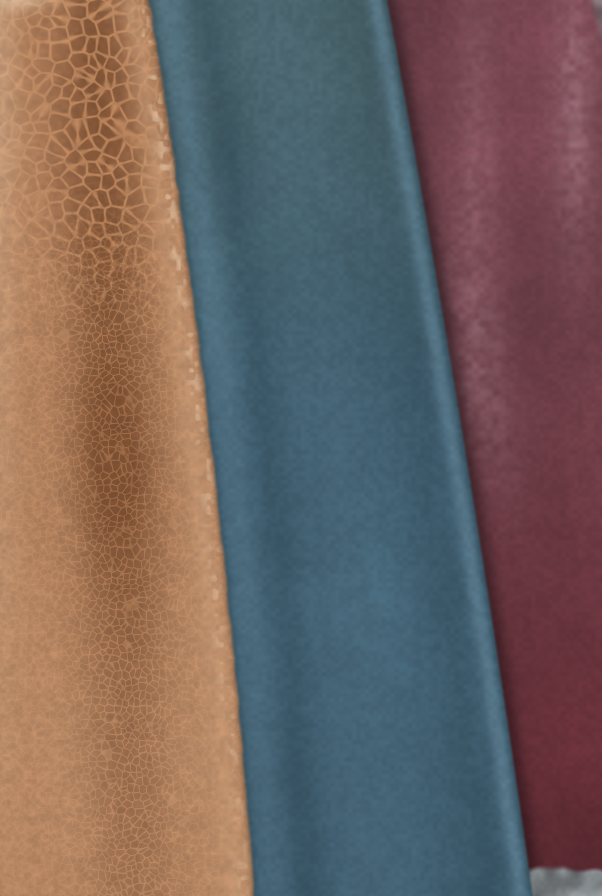
Give the GLSL for this texture, as a WebGL 2 fragment shader.

```glsl
#version 300 es
precision highp float;
// Three overlapping leather folds: cracked tan, slate blue and burgundy.
uniform vec2 u_resolution;
out vec4 fragColor;

// Seams: x = a + b*t + c*t*t, where t runs from the top down
const vec3 TAN_SEAM = vec3(0.248, 0.240, -0.066);
const vec3 BLUE_SEAM = vec3(0.643, 0.275, -0.033);
const float SEAM_SOFTNESS = 0.0035;

const vec3 TAN_LIGHT = vec3(0.76, 0.58, 0.44);
const vec3 TAN_MID = vec3(0.68, 0.48, 0.34);
const vec3 TAN_DARK = vec3(0.50, 0.32, 0.20);
const vec3 TAN_SHINE = vec3(0.86, 0.74, 0.62);
const vec3 BLUE_TOP = vec3(0.28, 0.38, 0.41);
const vec3 BLUE_LOW = vec3(0.25, 0.37, 0.44);
const vec3 BLUE_RIM = vec3(0.36, 0.49, 0.56);
const vec3 BLUE_DARK = vec3(0.19, 0.29, 0.34);
const vec3 RED_TOP = vec3(0.45, 0.26, 0.30);
const vec3 RED_LOW = vec3(0.37, 0.17, 0.20);
const vec3 RED_SHINE = vec3(0.62, 0.45, 0.49);
const vec3 BACKDROP = vec3(0.50, 0.52, 0.53);

const float CRACK_CELLS = 62.0;
const float FINE_CELLS = 125.0;
const float GRAIN_SCALE = 210.0;

float hash(vec2 p) {
  return fract(sin(dot(p, vec2(127.1, 311.7))) * 43758.5453);
}

float noise(vec2 p) {
  vec2 i = floor(p), f = fract(p);
  f = f * f * (3.0 - 2.0 * f);
  return mix(mix(hash(i), hash(i + vec2(1, 0)), f.x),
             mix(hash(i + vec2(0, 1)), hash(i + vec2(1, 1)), f.x), f.y);
}

float fbm(vec2 p) {
  float sum = 0.0, amp = 0.5;
  for (int i = 0; i < 4; i++) {
    sum += amp * noise(p);
    p = mat2(1.6, 1.2, -1.2, 1.6) * p + 7.3;
    amp *= 0.5;
  }
  return sum / 0.9375;
}

// Bright lines between jittered cells
float cracks(vec2 p) {
  vec2 cell = floor(p);
  float near = 9.0, second = 9.0;
  for (int j = -1; j <= 1; j++)
    for (int i = -1; i <= 1; i++) {
      vec2 c = cell + vec2(i, j);
      float d = length(c + vec2(hash(c), hash(c + 31.7)) - p);
      second = min(second, max(near, d));
      near = min(near, d);
    }
  return 1.0 - smoothstep(0.02, 0.28, second - near);
}

// Smooth hump of height 1 and given half width
float bump(float x, float centre, float width) {
  float d = (x - centre) / width;
  return exp(-d * d);
}

float seam(vec3 k, float t) { return k.x + t * (k.y + t * k.z); }

vec3 tanLeather(vec2 uv, vec2 p, float d, float cloud) {
  float t = 1.0 - uv.y;
  float worn = bump(uv.x, 0.155 + 0.07 * t, 0.075);
  float patches = 0.35 + 0.5 * bump(t, 0.17, 0.16) + 0.55 * bump(t, 0.53, 0.17);
  float shade = worn * patches * (0.55 + 0.8 * cloud);
  vec3 col = mix(TAN_MID, TAN_LIGHT, 0.25 + 0.4 * t + 0.6 * (cloud - 0.5));
  col = mix(col, TAN_DARK, clamp(shade, 0.0, 0.85));
  // Broad cracks above, fine ones below
  vec2 warped = p + 0.008 * vec2(noise(p * 30.0), noise(p * 30.0 + 9.0));
  float coarse = cracks(warped * CRACK_CELLS) * (1.0 - smoothstep(0.2, 0.42, t));
  float fine = cracks(warped * FINE_CELLS) * smoothstep(0.15, 0.4, t) * (1.0 - 0.4 * t);
  col += (0.15 * coarse + 0.11 * fine - 0.035) * (0.35 + worn) * vec3(1.0, 0.85, 0.65);
  // Rolled edge and its glints
  col = mix(col, TAN_LIGHT, 0.65 * bump(d, -0.03, 0.022));
  float glint = smoothstep(0.55, 0.85, noise(p * 150.0));
  col = mix(col, TAN_SHINE, glint * bump(d, -0.016, 0.012) * (0.75 - 0.4 * t));
  col = mix(col, TAN_SHINE, 0.35 * bump(uv.x, 0.0, 0.03) * (1.0 - t));
  col = mix(col, TAN_SHINE, 0.7 * bump(uv.x, 0.03, 0.05) * bump(t, 0.0, 0.012));
  return col * (1.0 - 0.22 * bump(d, 0.0, 0.006));
}

vec3 blueLeather(float t, float fromLeft, float fromRight, float cloud) {
  vec3 col = mix(BLUE_TOP, BLUE_LOW, smoothstep(0.0, 0.55, t));
  col *= 0.88 + 0.24 * cloud;
  col = mix(col, BLUE_RIM, 0.6 * bump(fromLeft, 0.032, 0.03) * (1.0 - 0.55 * t));
  col = mix(col, BLUE_DARK, 0.4 * bump(fromLeft, 0.095, 0.03));
  col = mix(col, BLUE_RIM, 0.22 * bump(fromLeft, 0.2, 0.08));
  col = mix(col, BLUE_DARK, 0.35 * bump(fromRight, -0.07, 0.045) * smoothstep(0.2, 0.7, t));
  col = mix(col, BLUE_RIM, 0.75 * bump(fromRight, -0.02, 0.014));
  col = mix(col, BLUE_DARK, 0.5 * bump(fromLeft, 0.0, 0.008));
  return mix(col, BLUE_DARK, 0.6 * bump(fromRight, 0.0, 0.007));
}

vec3 redLeather(vec2 uv, vec2 p, float d, float cloud) {
  float t = 1.0 - uv.y;
  vec3 col = mix(RED_TOP, RED_LOW, smoothstep(0.25, 0.95, t));
  col *= 0.84 + 0.32 * cloud;
  float speckle = 0.5 + noise(p * 130.0);
  float sheen = 0.55 * bump(uv.x, 0.955, 0.035) * bump(t, 0.13, 0.15)
              + 0.28 * bump(uv.x, 0.79, 0.035) * bump(t, 0.18, 0.22)
              + 0.32 * bump(d, 0.05, 0.05) * bump(t, 0.42, 0.14);
  col = mix(col, RED_SHINE, sheen * speckle);
  return col * (1.0 - 0.35 * bump(d, 0.0, 0.018));
}

void main() {
  vec2 uv = gl_FragCoord.xy / u_resolution;
  vec2 p = uv * vec2(u_resolution.x / u_resolution.y, 1.0);
  float t = 1.0 - uv.y;
  float cloud = fbm(p * vec2(9.0, 6.0));
  float tanDist = uv.x - seam(TAN_SEAM, t) - 0.003 * (noise(p * 60.0) - 0.5);
  float blueDist = uv.x - seam(BLUE_SEAM, t);

  // Layer the folds from right to left
  vec3 col = redLeather(uv, p, blueDist, cloud);
  float scrap = 0.026 - 0.1 * abs(uv.x - 0.94) + 0.012 * noise(p * 45.0);
  float corner = max(smoothstep(-0.004, 0.004, scrap - uv.y),
                     0.6 * smoothstep(0.975, 0.99, uv.x - 0.4 * t));
  col = mix(col, BACKDROP * (0.7 + 0.6 * noise(p * 70.0)), corner);
  float onBlue = 1.0 - smoothstep(-SEAM_SOFTNESS, SEAM_SOFTNESS, blueDist);
  col = mix(col, blueLeather(t, tanDist, blueDist, cloud), onBlue);
  float onTan = 1.0 - smoothstep(-SEAM_SOFTNESS, SEAM_SOFTNESS, tanDist);
  col = mix(col, tanLeather(uv, p, tanDist, cloud), onTan);

  // Fine pores over every hide
  float grain = noise(p * GRAIN_SCALE) + 0.6 * noise(p * GRAIN_SCALE * 0.5) - 0.8;
  col *= 1.0 + 0.085 * grain;
  fragColor = vec4(clamp(col, 0.0, 1.0), 1.0);
}
```
